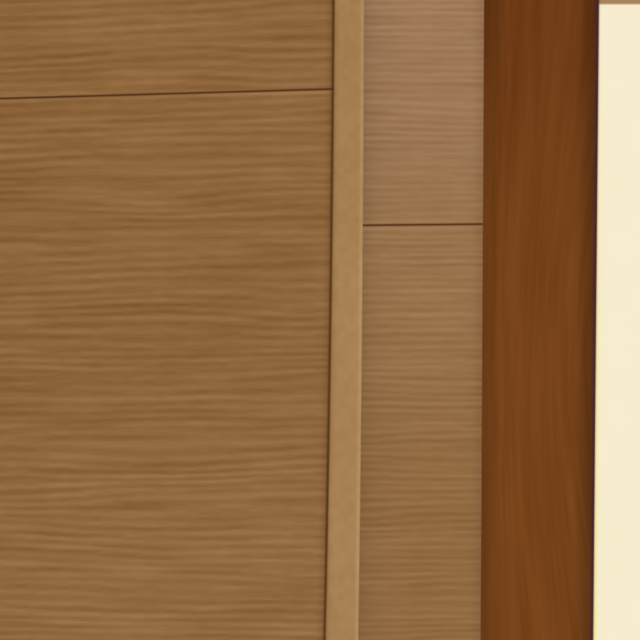
This texture is drawn by a Shadertoy shader. Its source:

```glsl
// Ribbed wooden wall panels with a pale batten, a brown post and a bright cream strip.
#define PANEL_COLOR vec3(0.555, 0.396, 0.232)
#define SIDE_COLOR vec3(0.600, 0.452, 0.300)
#define BATTEN_COLOR vec3(0.655, 0.505, 0.325)
#define POST_COLOR vec3(0.465, 0.260, 0.100)
#define CREAM_COLOR vec3(0.970, 0.925, 0.805)
#define SEAM_COLOR vec3(0.300, 0.180, 0.090)
#define FRINGE_COLOR vec3(0.270, 0.130, 0.200)
#define LEFT_RIBS 68.0
#define SIDE_RIBS 88.0
#define RIB_DEPTH 0.034
#define GRAIN_DEPTH 0.085
#define SOFTNESS 0.0016

float hash(vec2 p) {
    return fract(sin(dot(p, vec2(127.1, 311.7))) * 43758.545);
}

float noise(vec2 p) {
    vec2 i = floor(p), f = fract(p);
    f = f * f * (3.0 - 2.0 * f);
    return mix(mix(hash(i), hash(i + vec2(1, 0)), f.x),
               mix(hash(i + vec2(0, 1)), hash(i + vec2(1, 1)), f.x), f.y);
}

float fbm(vec2 p) {
    float sum = 0.0, amp = 0.5;
    for (int i = 0; i < 4; i++) {
        sum += amp * noise(p);
        p = p * 2.03 + 17.3;
        amp *= 0.5;
    }
    return sum / 0.9375;
}

// 0 left of the edge, 1 right of it
float rightOf(float x, float edge) {
    return smoothstep(-SOFTNESS, SOFTNESS, x - edge);
}

// Soft line of a given half width around distance zero
float line(float d, float width) {
    return exp(-d * d / (width * width));
}

// Wavy horizontal ribs mixed with stretched grain, centred on zero
float ribs(vec2 uv, float count) {
    float y = uv.y + 0.007 * (fbm(uv * vec2(7.0, 16.0)) - 0.5);
    float wave = sin(6.28318 * (y * count + 1.3 * noise(uv * vec2(4.0, 22.0))));
    float strength = 0.35 + 0.9 * noise(uv * vec2(9.0, 40.0) + 5.0);
    float grain = fbm(vec2(uv.x * 9.0, y * count * 1.5)) - 0.5;
    float fine = noise(vec2(uv.x * 60.0, y * 260.0)) - 0.5;
    return RIB_DEPTH * 0.65 * wave * strength + GRAIN_DEPTH * grain + 0.022 * fine;
}

vec3 leftPanel(vec2 uv, float edge) {
    vec2 p = uv - vec2(0.0, 0.03 * uv.x * uv.y);
    vec3 col = PANEL_COLOR + ribs(p, LEFT_RIBS) * vec3(1.0, 0.95, 0.85);
    col += 0.022 * (1.0 - smoothstep(0.0, 0.45, uv.y));
    col += 0.03 * (fbm(uv * 4.0) - 0.5);
    float seam = uv.y - mix(0.846, 0.861, uv.x / 0.52);
    col += 0.03 * line(seam + 0.005, 0.003);
    col = mix(col, SEAM_COLOR, 0.85 * line(seam, 0.0018));
    return mix(col, SEAM_COLOR, 0.25 * line(uv.x - edge, 0.009));
}

vec3 sidePanel(vec2 uv, float left, float right) {
    vec3 col = SIDE_COLOR + 0.75 * ribs(uv + 3.0, SIDE_RIBS);
    col += vec3(0.025, 0.025, 0.045) * smoothstep(0.5, 1.0, uv.y);
    col -= vec3(0.025, 0.03, 0.035) * (1.0 - smoothstep(0.2, 0.65, uv.y));
    col *= 1.0 - 0.10 * exp(-(uv.x - left) / 0.02);
    col *= 1.0 - 0.08 * line(uv.x - right, 0.012);
    float seam = uv.y - 0.648 - 0.01 * (uv.x - left);
    col += 0.03 * line(seam + 0.005, 0.003);
    return mix(col, SEAM_COLOR, 0.85 * line(seam, 0.0018));
}

vec3 batten(vec2 uv, float left, float right) {
    vec3 col = BATTEN_COLOR + 0.025 * (noise(uv * vec2(120.0, 90.0)) - 0.5);
    col += 0.035 * (fbm(uv * vec2(20.0, 6.0)) - 0.5);
    col -= 0.02 * smoothstep(0.6, 1.0, uv.y);
    col += vec3(0.04, 0.045, 0.05) * line(uv.x - right + 0.003, 0.003);
    return col - 0.04 * line(uv.x - left, 0.006);
}

vec3 post(vec2 uv, float left, float right) {
    float t = (uv.x - left) / (right - left);
    float bend = 0.035 * t * sin(uv.y * 5.0 - 0.6);
    vec2 p = vec2(uv.x + bend, uv.y);
    float grain = fbm(p * vec2(75.0, 5.0)) - 0.5;
    float streak = noise(p * vec2(210.0, 9.0)) - 0.5;
    vec3 col = POST_COLOR + (0.06 * grain + 0.025 * streak) * vec3(1.0, 0.8, 0.5);
    col -= vec3(0.035, 0.03, 0.015) * smoothstep(0.55, 1.0, uv.y);
    col *= 1.0 - 0.12 * line(t, 0.12);
    return col * (1.0 - 0.22 * smoothstep(0.78, 1.0, t));
}

void mainImage(out vec4 fragColor, in vec2 fragCoord) {
    vec2 uv = fragCoord / iResolution.xy;
    float v = uv.y;

    // Slightly leaning vertical edges, left to right
    float battenLeft = 0.508 + v * (0.022 - 0.008 * v);
    float battenRight = 0.560 + v * (0.0145 - 0.0055 * v);
    float postLeft = 0.751 + 0.0055 * v;
    float postRight = 0.926 + 0.009 * v;

    vec3 col = leftPanel(uv, battenLeft);
    col = mix(col, batten(uv, battenLeft, battenRight), rightOf(uv.x, battenLeft));
    col = mix(col, SEAM_COLOR, 0.75 * line(uv.x - battenLeft + 0.001, 0.0024));
    col = mix(col, sidePanel(uv, battenRight, postLeft), rightOf(uv.x, battenRight));
    col = mix(col, post(uv, postLeft, postRight), rightOf(uv.x, postLeft));

    // Bright strip with a tan cap and a coloured fringe
    vec3 cream = CREAM_COLOR + 0.012 * (fbm(uv * 30.0) - 0.5);
    cream = mix(cream, SIDE_COLOR + 0.06, smoothstep(0.991, 0.996, v));
    cream.b -= 0.2 * line(uv.x - postRight - 0.004, 0.003) * (1.0 - v);
    col = mix(col, cream, rightOf(uv.x, postRight));
    col = mix(col, FRINGE_COLOR, 0.8 * line(uv.x - postRight + 0.001, 0.0026));

    fragColor = vec4(clamp(col, 0.0, 1.0), 1.0);
}
```
